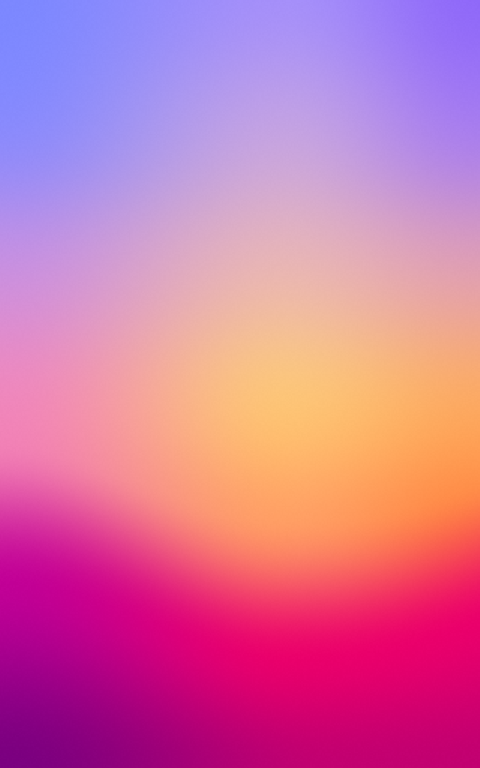
This background is drawn by a WebGL 2 fragment shader. Its source:

```glsl
#version 300 es
precision highp float;
// A soft sunset gradient: violet sky, amber glow and a curved magenta hill.

uniform vec2 u_resolution;
out vec4 fragColor;

// Sine-free hash for fine grain
float hash(vec2 p) {
    vec3 q = fract(vec3(p.xyx) * 0.1031);
    q += dot(q, q.yzx + 33.33);
    return fract((q.x + q.y) * q.z);
}

// Smooth blend of five evenly spaced stops, ordered from the top down
vec3 softRamp(vec3 stops[5], float position) {
    vec3 sum = vec3(0.0);
    float total = 0.0;
    for (int i = 0; i < 5; i++) {
        float d = clamp(position, 0.0, 4.0) - float(i);
        float weight = exp(-2.0 * d * d);
        sum += stops[i] * weight;
        total += weight;
    }
    return sum / total;
}

// Sky: left, middle and right vertical ramps joined across the width
vec3 skyColor(vec2 uv) {
    float position = (1.0 - uv.y) / 0.175;
    vec3 left = softRamp(vec3[5](
        vec3(0.48, 0.53, 1.00), vec3(0.52, 0.54, 1.00), vec3(0.80, 0.57, 0.88),
        vec3(0.96, 0.53, 0.72), vec3(0.93, 0.44, 0.68)), position);
    vec3 middle = softRamp(vec3[5](
        vec3(0.63, 0.55, 0.99), vec3(0.77, 0.64, 0.89), vec3(0.92, 0.71, 0.71),
        vec3(1.00, 0.80, 0.44), vec3(1.00, 0.58, 0.38)), position);
    vec3 right = softRamp(vec3[5](
        vec3(0.55, 0.40, 0.98), vec3(0.65, 0.49, 0.95), vec3(0.89, 0.63, 0.71),
        vec3(1.00, 0.69, 0.36), vec3(1.00, 0.48, 0.24)), position);
    vec3 color = mix(left, middle, smoothstep(0.0, 0.6, uv.x));
    return mix(color, right, smoothstep(0.6, 1.0, uv.x));
}

// Height of the hill crest: high at the left, lowest right of centre
float crestHeight(float x) {
    return 0.205 + 0.05 * cos(5.22 * x) - 0.025 * smoothstep(0.6, 1.0, x);
}

// Hill: bright along the crest, deep purple toward the lower left
vec3 hillColor(float x, float depth) {
    vec3 crest = mix(vec3(0.76, 0.0, 0.59), vec3(0.92, 0.0, 0.42), smoothstep(0.0, 0.6, x));
    vec3 base = mix(vec3(0.48, 0.0, 0.50), vec3(0.76, 0.0, 0.44), smoothstep(0.0, 0.7, x));
    return mix(crest, base, smoothstep(0.0, 1.0, depth));
}

void main() {
    vec2 uv = gl_FragCoord.xy / u_resolution;
    float crest = crestHeight(uv.x);
    float above = uv.y - crest;

    // Blurred crest joins the hill to the sky
    vec3 color = mix(hillColor(uv.x, -above / crest), skyColor(uv),
                     smoothstep(-0.02, 0.17, above));

    // Faint grain hides banding
    color += (hash(floor(uv * vec2(320.0, 512.0))) - 0.5) * 0.008;
    fragColor = vec4(clamp(color, 0.0, 1.0), 1.0);
}
```
